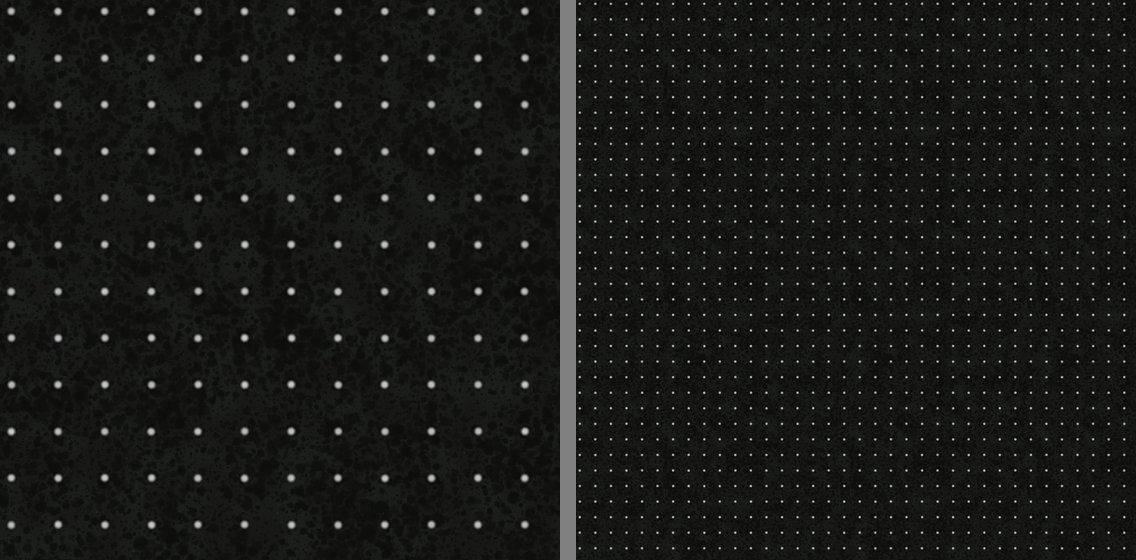
Left, the tile; right, the same tile 3 across and 3 down.
This pattern is drawn by a Shadertoy shader. Its source:

```glsl
vec3 hash3(vec2 cell, float seed) {
    uvec3 h = uvec3(uint(cell.x), uint(cell.y), uint(seed)) * 1664525u + 1013904223u;
    for (int i = 0; i < 2; i++) {
        h.x += h.y * h.z;
        h.y += h.z * h.x;
        h.z += h.x * h.y;
        h ^= h >> 16u;
    }
    return vec3(h & 0xffffu) / 65535.0;
}

float cornerSlope(vec2 cell, vec2 offset, float period) {
    float angle = 6.28318 * hash3(mod(cell, period), 5.0).x;
    return dot(vec2(cos(angle), sin(angle)), offset);
}

// Gradient noise wrapping after a whole number of cells
float gradientNoise(vec2 p, float period) {
    vec2 cell = floor(p), f = p - cell;
    vec2 blend = f * f * f * (f * (f * 6.0 - 15.0) + 10.0);
    vec2 e = vec2(1.0, 0.0);
    float low = mix(cornerSlope(cell, f, period),
                    cornerSlope(cell + e.xy, f - e.xy, period), blend.x);
    float high = mix(cornerSlope(cell + e.yx, f - e.yx, period),
                     cornerSlope(cell + e.xx, f - e.xx, period), blend.x);
    return mix(low, high, blend.y);
}

// Soft round stains, scattered one per cell and larger where they crowd
float stains(vec2 uv, float count, float seed) {
    vec2 p = uv * count, base = floor(p);
    float ink = 0.0;
    for (int y = -1; y <= 1; y++)
    for (int x = -1; x <= 1; x++) {
        vec2 cell = base + vec2(x, y);
        vec2 id = mod(cell, count);
        vec3 rnd = hash3(id, seed);
        float crowd = gradientNoise(id / count * 9.0, 9.0);
        float radius = clamp(mix(0.2, 0.68, rnd.z * rnd.z) + 0.4 * crowd, 0.05, 0.95);
        float spot = 1.0 - smoothstep(0.5 * radius, radius, length(p - cell - rnd.xy));
        ink = max(ink, spot * mix(0.55, 0.95, fract(rnd.z * 7.0)));
    }
    return ink;
}

void mainImage(out vec4 fragColor, in vec2 fragCoord) {
    vec2 uv = fragCoord / iResolution.xy;

    // Mottled ground with ragged stain edges
    vec2 ragged = uv + 0.003 * vec2(gradientNoise(uv * 96.0, 96.0),
                                    gradientNoise(uv * 96.0 + 37.0, 96.0));
    float clear = (1.0 - stains(ragged, 44.0, 1.0))
                * (1.0 - stains(ragged, 70.0, 2.0))
                * (1.0 - 0.6 * stains(ragged, 120.0, 3.0));
    float cloud = gradientNoise(uv * 14.0, 14.0);
    vec3 color = mix(vec3(0.105, 0.115, 0.107), vec3(0.092, 0.092, 0.083),
                     smoothstep(-0.3, 0.4, cloud));
    color = mix(vec3(0.052, 0.052, 0.049), color, clear);
    color += 0.004 * gradientNoise(uv * 200.0, 200.0);

    // Rare pale dust
    vec2 dustCell = floor(uv * 90.0);
    vec3 dust = hash3(dustCell, 8.0);
    float speck = 1.0 - smoothstep(0.05, 0.2, length(fract(uv * 90.0) - mix(vec2(0.25), vec2(0.75), dust.xy)));
    color += 0.07 * speck * step(0.997, dust.z);

    // Twelve by twelve grid of soft dots
    vec2 grid = uv * 12.0;
    vec3 vary = hash3(floor(grid), 11.0);
    float dist = length(fract(grid) - vec2(0.245, 0.755) - 0.012 * (vary.xy - 0.5));
    color *= 1.0 - 0.2 * (1.0 - smoothstep(0.09, 0.17, dist));
    float dotMask = 1.0 - smoothstep(0.03, 0.118, dist);
    color = mix(color, vec3(0.75) * mix(0.95, 1.03, vary.z), dotMask);

    fragColor = vec4(color, 1.0);
}
```
